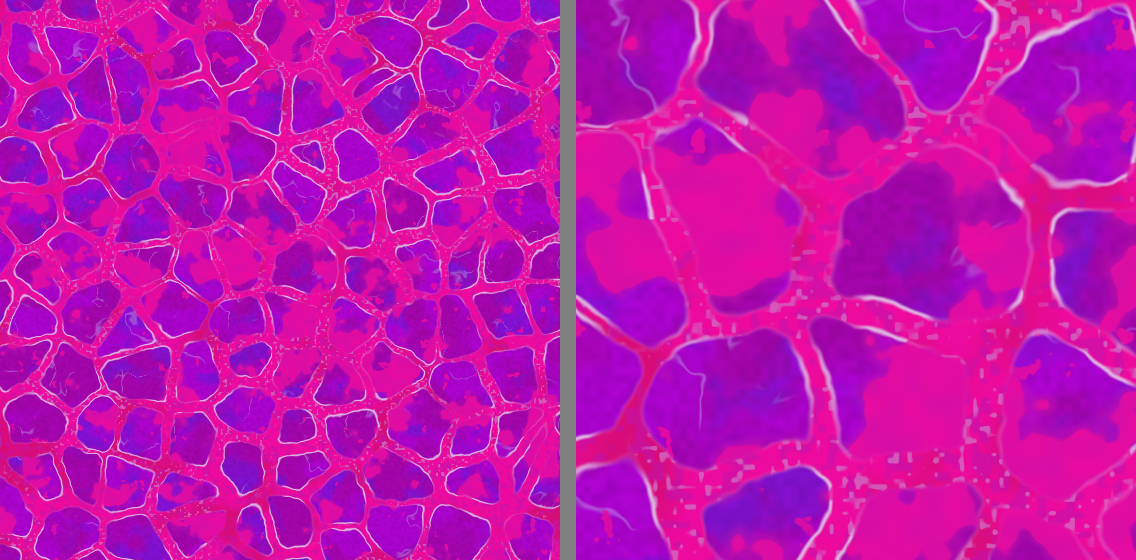
Left, the full canvas; right, a detail of the centre.
Reproduce this texture procedurally as a three.js fragment shader.

```glsl
// Purple angular stones set in a grainy pink matrix, with thin pale rims.
// Rounded Voronoi cells give the stones; fractal noise adds pink blotches,
// blue veils and fine pale filaments inside them.
varying vec2 vUv;

const float STONES_ACROSS = 10.3;
const float CORNER_SHARPNESS = 24.0;

const vec3 PLUM = vec3(0.63, 0.02, 0.66);
const vec3 VIOLET = vec3(0.66, 0.01, 0.79);
const vec3 BLUE_VEIL = vec3(0.45, 0.08, 0.83);
const vec3 MAGENTA = vec3(0.76, 0.07, 0.67);
const vec3 PINK = vec3(0.93, 0.04, 0.62);
const vec3 CRIMSON = vec3(0.82, 0.05, 0.44);
const vec3 ORCHID = vec3(0.82, 0.40, 0.75);
const vec3 PALE = vec3(0.88, 0.74, 0.89);

float hash(vec2 p) {
  vec3 q = fract(vec3(p.xyx) * 0.1031);
  q += dot(q, q.yzx + 33.33);
  return fract((q.x + q.y) * q.z);
}

vec2 hash2(vec2 p) {
  return vec2(hash(p + 17.0), hash(p + 71.0));
}

float noise(vec2 p) {
  vec2 i = floor(p);
  vec2 f = fract(p);
  f = f * f * (3.0 - 2.0 * f);
  float low = mix(hash(i), hash(i + vec2(1.0, 0.0)), f.x);
  float high = mix(hash(i + vec2(0.0, 1.0)), hash(i + 1.0), f.x);
  return mix(low, high, f.y);
}

float fbm(vec2 p) {
  float sum = 0.0;
  float amplitude = 0.533;
  for (int i = 0; i < 4; i++) {
    sum += amplitude * noise(p);
    p = mat2(1.6, 1.2, -1.2, 1.6) * p + 9.7;
    amplitude *= 0.5;
  }
  return sum;
}

vec2 seedPoint(vec2 cell) {
  return cell + 0.5 + 0.86 * (hash2(cell) - 0.5);
}

// Returns the distance to the rounded cell border and the cell's own id.
vec3 stoneCell(vec2 p) {
  vec2 base = floor(p);
  vec2 id = base;
  vec2 nearest = vec2(9.0);
  for (int y = -1; y <= 1; y++) {
    for (int x = -1; x <= 1; x++) {
      vec2 cell = base + vec2(float(x), float(y));
      vec2 r = seedPoint(cell) - p;
      if (dot(r, r) < dot(nearest, nearest)) { nearest = r; id = cell; }
    }
  }
  float sum = 0.0;
  for (int y = -2; y <= 2; y++) {
    for (int x = -2; x <= 2; x++) {
      vec2 r = seedPoint(id + vec2(float(x), float(y))) - p;
      vec2 across = r - nearest;
      if (dot(across, across) > 0.0001) {
        float border = dot(0.5 * (r + nearest), normalize(across));
        sum += exp(-CORNER_SHARPNESS * border);
      }
    }
  }
  return vec3(-log(sum) / CORNER_SHARPNESS, id);
}

// Thin line where a field crosses a level.
float contour(float field, float level, float width) {
  return 1.0 - smoothstep(0.0, width, abs(field - level));
}

vec3 matrixColor(vec2 p) {
  vec3 color = mix(PINK, CRIMSON, 0.8 * smoothstep(0.52, 0.74, fbm(p * 1.3 + 40.0)));
  color = mix(color, MAGENTA, 0.6 * smoothstep(0.5, 0.75, noise(p * 17.0)));
  float grain = smoothstep(0.66, 0.86, noise(p * 25.0 + 5.0));
  float grainy = smoothstep(0.36, 0.56, fbm(p * 0.9 + 12.0));
  return mix(color, ORCHID, grain * grainy * 0.85);
}

vec3 stoneColor(vec2 p, vec2 id) {
  vec2 q = p + 13.0 * hash2(id + 3.0);
  vec2 swirl = q + 0.9 * vec2(fbm(q * 1.4), fbm(q * 1.4 + 31.0));
  float tone = fbm(swirl * 1.5) + 0.35 * (hash(id + 8.0) - 0.5);
  vec3 color = mix(PLUM, VIOLET, smoothstep(0.38, 0.62, tone));
  float veil = smoothstep(0.5, 0.76, fbm(swirl * 1.9 + 20.0));
  color = mix(color, BLUE_VEIL, 0.75 * veil);
  float filament = contour(fbm(swirl * 1.1 + 55.0), 0.5, 0.017);
  filament *= smoothstep(0.5, 0.7, noise(q * 2.6 + 7.0));
  color = mix(color, mix(BLUE_VEIL, PALE, 0.6), 0.6 * filament);
  return color * (0.95 + 0.1 * noise(p * 22.0));
}

void main() {
  vec2 p = vUv * STONES_ACROSS;
  vec2 wobble = vec2(fbm(p * 2.2), fbm(p * 2.2 + 60.0)) - 0.5;
  vec3 cell = stoneCell(p + 0.22 * wobble);
  float gap = 0.015 + 0.09 * noise(p * 1.1 + 4.0) + 0.045 * hash(cell.yz + 5.0);
  float depth = cell.x - gap;

  // Pink patches spill over the stones, with smaller flecks among them.
  float patches = fbm(p * 1.5 + 90.0);
  float blotch = smoothstep(0.625, 0.645, patches);
  float fleck = smoothstep(0.73, 0.77, fbm(p * 5.0 + 25.0));
  float halo = smoothstep(0.56, 0.64, patches) * 0.55;

  vec3 stone = mix(stoneColor(p, cell.yz), MAGENTA, halo);
  stone = mix(stone, mix(PINK, MAGENTA, 0.5 * noise(p * 8.0)), max(blotch, fleck) * 0.92);
  vec3 color = mix(matrixColor(p), stone, smoothstep(-0.012, 0.012, depth));

  // Broken pale rims around the stones.
  float rim = contour(depth, 0.0, 0.026) * (1.0 - 0.75 * blotch);
  float broken = smoothstep(0.32, 0.68, noise(p * 2.4 + 15.0));
  color = mix(color, mix(ORCHID, PALE, broken), rim * (0.25 + 0.7 * broken));

  gl_FragColor = vec4(color, 1.0);
}
```
